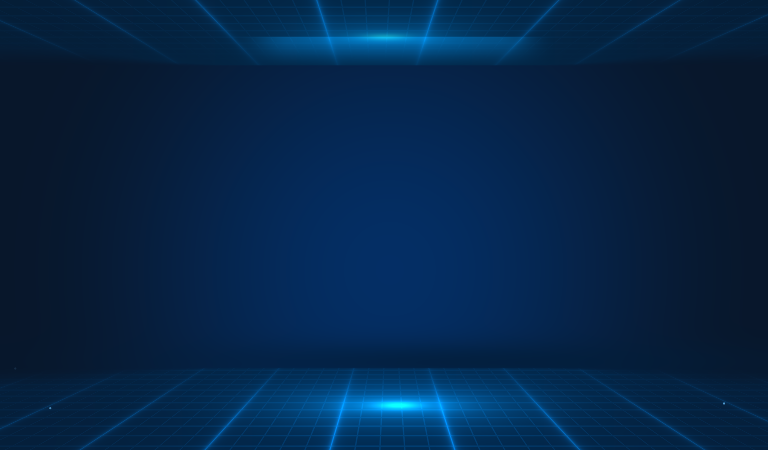
This background is drawn by a Shadertoy shader. Its source:

```glsl
#define WALL_CENTER vec2(0.013, 0.40)
#define FLOOR_EDGE 0.184
#define CEILING_EDGE 0.853
#define FLOOR_VANISH vec2(0.013, 0.453)
#define CEILING_VANISH vec2(-0.016, 0.584)
#define FLOOR_LAMP vec2(0.031, 0.099)
#define CEILING_LAMP vec2(0.002, 0.918)
#define FINE_PER_TILE 5.0
#define ROW_DENSITY 8.0
#define SPECK_CELLS 7.0

const vec3 WALL_BRIGHT = vec3(0.015, 0.182, 0.395);
const vec3 WALL_DARK = vec3(0.030, 0.090, 0.170);
const vec3 LINE_BLUE = vec3(0.0, 0.36, 0.62);

vec2 hash2(vec2 cell) {
    vec2 h = vec2(dot(cell, vec2(127.1, 311.7)), dot(cell, vec2(269.5, 183.3)));
    return fract(sin(h) * 43758.5);
}

float nearestLine(float coord) {
    return abs(fract(coord + 0.5) - 0.5);
}

float stroke(float dist, float width) {
    float pixel = 1.0 / iResolution.y;
    return 1.0 - smoothstep(width, width + pixel, dist);
}

// Elliptical falloff around a lamp
float glow(vec2 offset, vec2 size) {
    vec2 q = offset / size;
    return exp(-dot(q, q));
}

// x: fine mesh, y: wide luminous beams
vec2 perspectiveGrid(vec2 p, vec2 vanish, float tiles, float shift) {
    float depth = max(abs(vanish.y - p.y), 0.05);
    float column = (p.x - vanish.x) / depth * tiles + shift;
    float tileSize = depth / tiles;
    float fineDist = nearestLine(column * FINE_PER_TILE) * tileSize / FINE_PER_TILE;
    float rowDist = nearestLine(ROW_DENSITY / depth) * depth * depth / ROW_DENSITY;
    float beamDist = nearestLine(column) * tileSize;
    float mesh = max(stroke(fineDist, 0.0004), stroke(rowDist, 0.0004));
    float beam = 0.6 * exp(-beamDist / 0.004) + 0.3 * exp(-beamDist / 0.014);
    return vec2(mesh, beam);
}

// Sparse points along the side walls
float specks(vec2 p) {
    vec2 base = floor(p * SPECK_CELLS);
    float light = 0.0;
    for (int j = -1; j <= 1; j++) {
        for (int i = -1; i <= 1; i++) {
            vec2 cell = base + vec2(i, j);
            vec2 rnd = hash2(cell);
            vec2 pos = (cell + 0.15 + 0.7 * rnd) / SPECK_CELLS;
            float keep = step(0.45, fract(rnd.x * 17.0 + rnd.y * 5.0));
            float side = smoothstep(0.60, 0.72, abs(pos.x));
            float ends = smoothstep(0.27, 0.37, abs(pos.y - 0.53));
            light += keep * side * ends * rnd.y * stroke(length(p - pos), 0.0012);
        }
    }
    return light;
}

vec3 backWall(vec2 p) {
    float radius = length((p - WALL_CENTER) * vec2(1.0, 0.95));
    vec3 color = mix(WALL_BRIGHT, WALL_DARK, smoothstep(0.0, 0.86, radius));
    float shade = glow(p - vec2(0.20, 0.195), vec2(0.65, 0.045));
    return mix(color, vec3(0.008, 0.115, 0.225), 0.8 * shade);
}

vec3 floorLight(vec2 p) {
    vec2 grid = perspectiveGrid(p, FLOOR_VANISH, 1.631, 0.48);
    vec2 d = p - FLOOR_LAMP;
    float spread = exp(-d.x * d.x / 0.30);
    float front = smoothstep(FLOOR_EDGE, 0.03, p.y);
    vec3 color = mix(WALL_DARK, vec3(0.005, 0.165, 0.315), 0.35 + 0.65 * spread);
    color += LINE_BLUE * grid.x * (0.06 + 0.14 * spread) * (0.4 + 0.6 * front);
    color += LINE_BLUE * grid.y * (0.25 + 0.65 * spread) * (0.15 + 0.85 * front);
    color += vec3(0.0, 0.20, 0.32) * glow(d, vec2(0.28, 0.050));
    color += vec3(0.0, 0.25, 0.36) * glow(d, vec2(0.12, 0.018));
    return color + vec3(0.05, 0.45, 0.42) * glow(d, vec2(0.045, 0.008));
}

vec3 ceilingLight(vec2 p) {
    vec2 grid = perspectiveGrid(p, CEILING_VANISH, 1.546, 0.496);
    vec2 d = p - CEILING_LAMP;
    float spread = exp(-d.x * d.x / 0.28);
    float front = smoothstep(CEILING_EDGE, 0.98, p.y);
    vec3 color = mix(WALL_DARK, vec3(0.008, 0.155, 0.285), 0.35 + 0.65 * spread);
    color += LINE_BLUE * grid.x * (0.04 + 0.07 * spread) * front;
    color += LINE_BLUE * grid.y * (0.20 + 0.45 * spread) * (0.2 + 0.8 * front);
    // Hazy panel hanging below the lamp
    float panel = smoothstep(0.002, -0.002, d.y) * smoothstep(0.36, 0.23, abs(d.x - 0.02));
    color += vec3(0.0, 0.13, 0.20) * panel * smoothstep(-0.075, 0.0, d.y);
    color += vec3(0.0, 0.13, 0.20) * glow(d, vec2(0.22, 0.045));
    color += vec3(0.0, 0.14, 0.18) * glow(d, vec2(0.10, 0.014));
    return color + vec3(0.06, 0.17, 0.06) * glow(d, vec2(0.045, 0.007));
}

void mainImage(out vec4 fragColor, in vec2 fragCoord) {
    vec2 p = (fragCoord - vec2(0.5 * iResolution.x, 0.0)) / iResolution.y;

    // Room surfaces, with softer seams toward the sides
    float seam = 0.004 + 0.05 * smoothstep(0.35, 0.85, abs(p.x));
    vec3 color = backWall(p);
    color = mix(color, floorLight(p), smoothstep(FLOOR_EDGE, FLOOR_EDGE - seam, p.y));
    color = mix(color, ceilingLight(p), smoothstep(CEILING_EDGE, CEILING_EDGE + seam, p.y));

    color += vec3(0.35, 0.55, 0.65) * specks(p);
    fragColor = vec4(clamp(color, 0.0, 1.0), 1.0);
}
```
